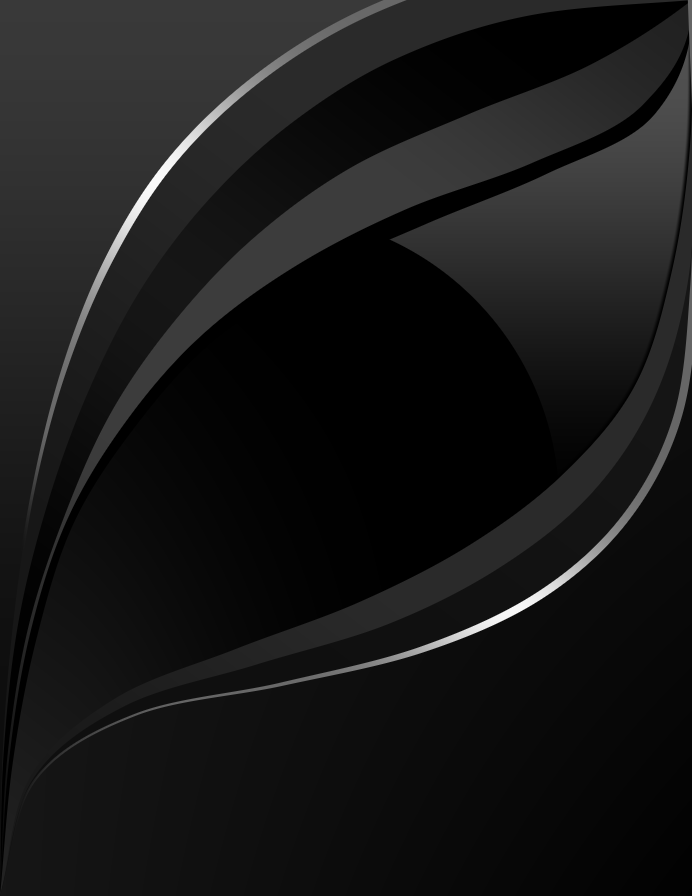
This background is drawn by a Shadertoy shader. Its source:

```glsl
#define ASPECT 0.771
#define DIAGONAL 1.2626
#define KNOT_UNIT 768.0
#define LINE_WIDTH 0.0048
#define ARC_CENTER vec2(0.298, 0.4375)
#define ARC_RADIUS 0.325
#define RIBBON_GRAY 0.235
#define RIM_GRAY 0.165
#define PANEL_GRAY 0.29

// Edge offsets from the canvas diagonal, at even steps along it
const float UPPER_LINE[12] = float[12](0., 72., 135., 189., 231., 258.5, 268.5, 256., 222., 164., 90., 10.);
const float BAND_TOP[12] = float[12](0., 71., 130., 173., 204., 222., 223., 206.5, 169.5, 103.5, 0., -110.);
const float RIBBON_TOP[12] = float[12](0., 67., 120., 155., 178., 182.5, 172., 143., 91.5, 35., 0., -15.);
const float RIBBON_BASE[12] = float[12](0., 65., 117., 151.5, 163., 157., 129.5, 84., 23., -21.5, 0., 132.);
const float SHADOW_BASE[12] = float[12](0., 61., 110., 145., 154., 146.5, 114., 63., 7.5, -34.5, 0., 130.);
const float RIM_TOP[12] = float[12](0., 42., 25.5, -30.5, -90., -135., -161., -163., -128., -73., 0., 75.);
const float RIM_BASE[12] = float[12](0., 39., 15., -52.5, -121., -167., -190., -183., -145., -78., 0., 78.);
const float LOWER_LINE[12] = float[12](0., 37., 3., -80., -157., -208., -226., -208.5, -152., -80., 0., 80.);

// Cubic spline through evenly spaced knots
float spline(float s, float knots[12]) {
    float x = clamp(s, 0.0, 1.0) * 10.0;
    int i = int(min(floor(x), 9.0));
    float u = x - float(i);
    float before = i > 0 ? knots[max(i - 1, 0)] : 2.0 * knots[0] - knots[1];
    float a = knots[i], b = knots[i + 1];
    float slopeA = 0.5 * (b - before), slopeB = 0.5 * (knots[i + 2] - a);
    float v = 1.0 - u;
    return (a * (1.0 + 2.0 * u) * v * v + b * (3.0 - 2.0 * u) * u * u
        + slopeA * u * v * v - slopeB * u * u * v) / KNOT_UNIT;
}

// Approximate signed distance, positive above the edge
float edgeDistance(vec2 st, float knots[12]) {
    float h = 0.002;
    float slope = (spline(st.x + h, knots) - spline(st.x - h, knots)) / (2.0 * h * DIAGONAL);
    return (st.y - spline(st.x, knots)) / sqrt(1.0 + slope * slope);
}

float coverage(float d, float pixel) {
    return clamp(0.5 - d / pixel, 0.0, 1.0);
}

float bump(float x, float center, float width) {
    float q = (x - center) / width;
    return exp(-q * q);
}

void mainImage(out vec4 fragColor, in vec2 fragCoord) {
    vec2 uv = fragCoord / iResolution.xy;
    vec2 p = uv * vec2(ASPECT, 1.0);
    float pixel = 1.0 / iResolution.y;

    // Diagonal coordinates: position along it, offset to its upper left
    vec2 along = normalize(vec2(ASPECT, 1.0));
    vec2 st = vec2(dot(p, along) / DIAGONAL, dot(p, vec2(-along.y, along.x)));
    float s = st.x;

    float upperLine = edgeDistance(st, UPPER_LINE);
    float lowerLine = edgeDistance(st, LOWER_LINE);
    float rimTop = edgeDistance(st, RIM_TOP);

    // Upper background, outer shell, dark band and light ribbon
    float gray = mix(0.05, 0.225, smoothstep(0.15, 1.05, uv.y));
    float shell = mix(0.09, 0.165, smoothstep(0.25, 0.75, s));
    gray = mix(gray, shell, coverage(upperLine, pixel));
    float band = 0.085 * bump(s, 0.52, 0.2) * (1.0 - smoothstep(0.75, 0.95, s));
    gray = mix(gray, band, coverage(edgeDistance(st, BAND_TOP), pixel));
    float ribbon = RIBBON_GRAY * smoothstep(-0.1, 0.4, s) * (1.0 - 0.45 * smoothstep(0.7, 1.0, s));
    gray = mix(gray, ribbon, coverage(edgeDistance(st, RIBBON_TOP), pixel));
    gray = mix(gray, 0.0, coverage(edgeDistance(st, RIBBON_BASE), pixel));

    // Dark interior with a lit panel outside the arc
    float interior = 0.14 * pow(clamp(1.0 - s / 0.56, 0.0, 1.0), 1.3) * (1.0 - smoothstep(0.1, 0.65, uv.x));
    float panel = PANEL_GRAY * smoothstep(0.42, 0.96, p.y) * 1.1;
    panel *= smoothstep(0.0, 0.006, rimTop);
    float arc = coverage(length(p - ARC_CENTER) - ARC_RADIUS, pixel);
    float rightSide = smoothstep(0.41, 0.43, p.x);
    interior = mix(interior, panel, (1.0 - arc) * rightSide);
    gray = mix(gray, interior, coverage(edgeDistance(st, SHADOW_BASE), pixel));

    // Lower rim, inner lining and lower background
    float rim = RIM_GRAY * mix(0.6, 1.0, smoothstep(0.1, 0.45, s));
    gray = mix(gray, rim, coverage(rimTop, pixel));
    float lining = mix(0.06, 0.085, smoothstep(0.3, 0.8, s));
    gray = mix(gray, lining, coverage(edgeDistance(st, RIM_BASE), pixel));
    float lower = 0.085 - 0.08 * uv.x * (1.0 - uv.y);
    gray = mix(gray, lower, coverage(lowerLine, pixel));

    // Tapered metallic lines
    float upperWidth = LINE_WIDTH * mix(0.35, 1.0, smoothstep(0.28, 0.56, s));
    float upperGlow = 0.4 + 0.58 * bump(s, 0.585, 0.11);
    float upperMask = coverage(abs(upperLine) - upperWidth, pixel) * smoothstep(0.25, 0.36, s);
    gray = mix(gray, upperGlow, upperMask);
    float lowerWidth = LINE_WIDTH * mix(0.25, 0.95, smoothstep(0.2, 0.52, s));
    float lowerGlow = 0.4 + 0.57 * bump(s, 0.475, 0.09);
    float lowerMask = coverage(abs(lowerLine) - lowerWidth, pixel) * smoothstep(0.04, 0.25, s);
    gray = mix(gray, lowerGlow, lowerMask);

    fragColor = vec4(vec3(gray), 1.0);
}
```
